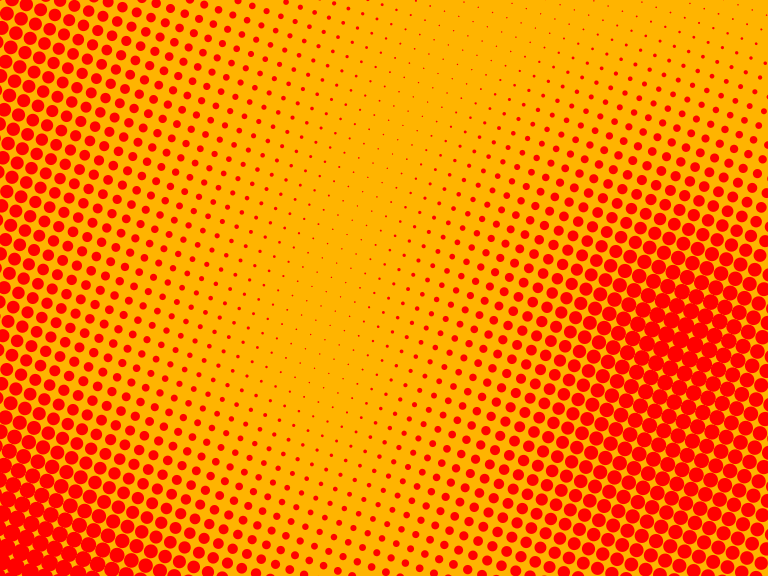
Write a Shadertoy shader that draws this background.

```glsl
// Halftone background: red dots on amber, swelling at the left, the bottom and a hot spot.

// Lengths are in canvas heights; dot radii are in grid cells.
const vec3 AMBER = vec3(1.0, 0.705, 0.0);
const vec3 RED = vec3(1.0, 0.005, 0.0);

const float PITCH = 0.02639;                // spacing of the dots
const float GRID_ANGLE = radians(-20.0);
const vec2 GRID_ANCHOR = vec2(0.4537, 0.6470);

const vec2 SPOT_CENTRE = vec2(1.186, 0.413);
const float SPOT_PEAK = 0.625;
const float SPOT_FALLOFF = 1.042;

const float LEFT_PEAK = 0.434;
const float LEFT_REACH = 0.547;
const float LEFT_TILT = 0.53;               // extra reach towards the top
const float TILT_START = 0.497;

const float BOTTOM_TOP = 0.349;
const float BOTTOM_SLOPE = 0.74;

const float MIN_RADIUS = 0.042;
const float KNEE = 0.46;                    // large dots grow more slowly above this
const float KNEE_SLOPE = 0.6;

// Dot radius at a place on the canvas
float dotRadius(vec2 p) {
    float spot = max(SPOT_PEAK - SPOT_FALLOFF * distance(p, SPOT_CENTRE), 0.0);

    float rise = max(p.y - TILT_START, 0.0);
    float reach = LEFT_REACH + LEFT_TILT * rise;
    float left = (LEFT_PEAK + 0.06 * rise) * max(1.0 - p.x / reach, 0.0);

    float bottom = BOTTOM_SLOPE * max(BOTTOM_TOP - p.y, 0.0);

    float radius = length(vec2(spot + left + bottom, MIN_RADIUS));
    return min(radius, KNEE + KNEE_SLOPE * (radius - KNEE));
}

void mainImage(out vec4 fragColor, in vec2 fragCoord) {
    vec2 p = fragCoord / iResolution.y;
    float c = cos(GRID_ANGLE), s = sin(GRID_ANGLE);
    mat2 gridToCanvas = mat2(c, s, -s, c);

    // Rotated grid with a dot at every whole coordinate
    vec2 grid = transpose(gridToCanvas) * (p - GRID_ANCHOR) / PITCH;
    vec2 cell = round(grid);

    // Signed distance to the union of nearby dots
    float edge = 1e3;
    for (int y = -1; y <= 1; y++) {
        for (int x = -1; x <= 1; x++) {
            vec2 centre = cell + vec2(x, y);
            vec2 place = GRID_ANCHOR + gridToCanvas * centre * PITCH;
            edge = min(edge, distance(grid, centre) - dotRadius(place));
        }
    }

    // Edge smoothed over one pixel
    float pixel = 1.0 / (iResolution.y * PITCH);
    float ink = clamp(0.5 - edge / pixel, 0.0, 1.0);
    fragColor = vec4(mix(AMBER, RED, ink), 1.0);
}
```
